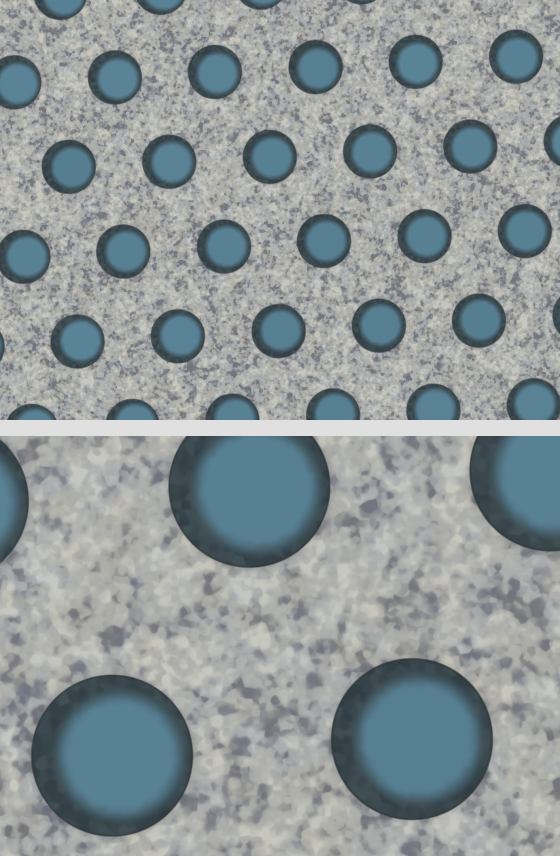
Top, the full canvas; bottom, a detail of the centre.
Write a Shadertoy shader that draws this pattern.

```glsl
// Speckled grey granite sheet drilled with a tilted lattice of blue, dark-walled round holes.

#define STEP_ACROSS vec2(0.2389, 0.0123)
#define STEP_DOWN   vec2(0.1299, -0.2014)
#define ANCHOR      vec2(0.533, 0.4132)
#define HOLE_RADIUS 0.0642
#define FLOOR_RADIUS 0.0475
#define FLOOR_BLUR  0.0085
#define RIM_WIDTH   0.0028
#define JITTER      0.0012
#define GRAIN_SCALE 30.0

vec3 hash3(vec2 p) {
    vec3 q = fract(p.xyx * vec3(0.1031, 0.1030, 0.0973));
    q += dot(q, q.yxz + 33.33);
    return fract((q.xxy + q.yzz) * q.zyx);
}

// Cellular noise whose random cell shades melt into each other
float cellNoise(vec2 p) {
    vec2 cell = floor(p);
    float shade = 0.0, total = 0.0;
    for (int j = -1; j <= 1; j++)
    for (int i = -1; i <= 1; i++) {
        vec2 id = cell + vec2(i, j);
        vec3 h = hash3(id + 71.0);
        vec2 d = id + h.xy - p;
        float weight = exp(-7.0 * dot(d, d));
        shade += weight * h.z;
        total += weight;
    }
    return shade / total;
}

// Stone: four sizes of mineral grain, mapped from dark flecks to pale crystals
vec3 granite(vec2 p) {
    float grain = 0.17 * cellNoise(p * GRAIN_SCALE)
                + 0.30 * cellNoise(p * GRAIN_SCALE * 2.1 + 17.0)
                + 0.32 * cellNoise(p * GRAIN_SCALE * 4.2 + 43.0)
                + 0.21 * cellNoise(p * GRAIN_SCALE * 6.6 + 91.0);
    vec3 fleck = vec3(0.45, 0.46, 0.49);
    vec3 body = vec3(0.672, 0.680, 0.668);
    vec3 crystal = vec3(0.78, 0.78, 0.75);
    vec3 color = mix(fleck, body, smoothstep(0.20, 0.52, grain));
    color = mix(color, crystal, smoothstep(0.50, 0.78, grain));
    float warmth = cellNoise(p * GRAIN_SCALE * 1.6 + 130.0) - 0.5;
    return color + warmth * vec3(0.020, 0.004, -0.022);
}

// Hole: blue floor, shifted by the viewing angle, inside a dark speckled wall
vec3 hole(vec2 p, vec2 local, vec2 center, float dist) {
    vec2 shift = vec2(0.0085 - 0.0042 * center.x, 0.0035 - 0.0085 * center.y);
    float speckle = cellNoise(p * GRAIN_SCALE * 4.6 + 211.0) - 0.5;
    float floorDist = length(local - shift) - FLOOR_RADIUS + 0.003 * speckle;
    vec3 wall = vec3(0.225, 0.280, 0.300) + speckle * vec3(0.07, 0.08, 0.07);
    vec3 water = vec3(0.345, 0.505, 0.580);
    vec3 color = mix(water, wall, smoothstep(-FLOOR_BLUR, FLOOR_BLUR, floorDist));
    float rim = smoothstep(-RIM_WIDTH, 0.0, dist);
    return mix(color, vec3(0.19, 0.21, 0.23), 0.65 * rim);
}

void mainImage(out vec4 fragColor, in vec2 fragCoord) {
    float pixel = 1.0 / iResolution.y;
    vec2 p = fragCoord * pixel;

    // Nearest lattice point, each nudged slightly
    mat2 lattice = mat2(STEP_ACROSS, STEP_DOWN);
    vec2 id = round(inverse(lattice) * (p - ANCHOR));
    vec3 h = hash3(id + 50.0);
    vec2 center = ANCHOR + lattice * id + JITTER * (h.xy - 0.5);
    vec2 local = p - center;
    float dist = length(local) - HOLE_RADIUS;

    // Stone with a faint shade hugging each hole
    vec3 stone = granite(p) * (1.0 - 0.10 * exp(-max(dist, 0.0) * 350.0));
    vec3 inside = hole(p, local, center, dist) * (0.98 + 0.04 * h.z);
    float coverage = smoothstep(-pixel, pixel, dist);
    fragColor = vec4(mix(inside, stone, coverage), 1.0);
}
```
